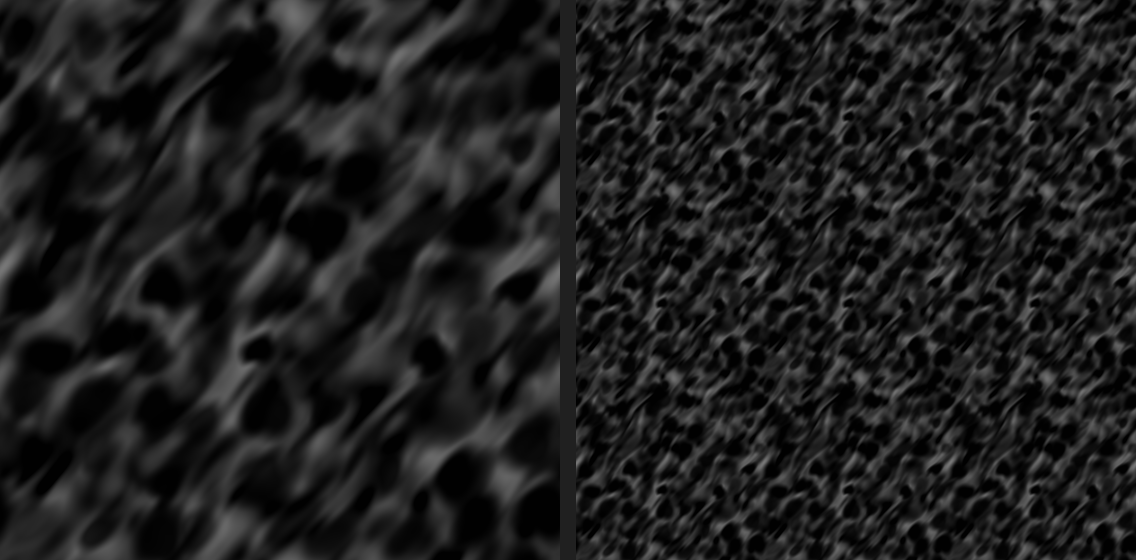
Left: one tile. Right: repeated 3 by 3.
A WebGL 1 fragment shader for this texture:

```glsl
precision highp float;

uniform vec2 u_resolution;

const float TAU = 6.2831853;

float hash(vec2 cell, float seed) {
  vec3 q = fract(vec3(cell.xyx + seed * 7.31) * vec3(0.1031, 0.1130, 0.0973));
  q += dot(q, q.yzx + 33.33);
  return fract((q.x + q.y) * q.z);
}

// Cell index wrapped to a whole number of repeats
vec2 wrapCell(vec2 cell, vec2 repeats) {
  return floor(mod(cell + 0.5, repeats));
}

float wrappedNoise(vec2 q, vec2 repeats, float seed) {
  vec2 cell = floor(q);
  vec2 f = q - cell;
  f = f * f * (3.0 - 2.0 * f);
  float a = hash(wrapCell(cell, repeats), seed);
  float b = hash(wrapCell(cell + vec2(1.0, 0.0), repeats), seed);
  float c = hash(wrapCell(cell + vec2(0.0, 1.0), repeats), seed);
  float d = hash(wrapCell(cell + vec2(1.0, 1.0), repeats), seed);
  return mix(mix(a, b, f.x), mix(c, d, f.x), f.y);
}

// Noise drawn out along the rising diagonal; the integer shear still tiles
float streakNoise(vec2 p, vec2 repeats, float seed) {
  return wrappedNoise(vec2(p.x, p.y - p.x) * repeats, repeats, seed);
}

// Layered sines bend the straight cell edges
vec2 bend(vec2 p, float amount) {
  vec2 wave = sin(TAU * (vec2(3.0, 4.0) * p.yx + vec2(2.0, -1.0) * p + 0.17));
  wave += 0.6 * sin(TAU * (vec2(7.0, 6.0) * p.yx - vec2(3.0, 5.0) * p + 0.61));
  return p + amount * wave;
}

// Soft oval pits of varied depth, one per jittered cell: 1 between pits
float pitMask(vec2 p, float repeats, float seed) {
  vec2 q = p * repeats;
  vec2 cell = floor(q);
  float mask = 1.0;
  for (int j = -1; j <= 1; j++) {
    for (int i = -1; i <= 1; i++) {
      vec2 neighbour = cell + vec2(float(i), float(j));
      vec2 id = wrapCell(neighbour, vec2(repeats));
      vec2 jitter = vec2(hash(id, seed), hash(id, seed + 1.0));
      vec2 d = q - neighbour - mix(vec2(0.18), vec2(0.82), jitter);
      vec2 oval = 0.7071 * vec2(0.88 * (d.x + d.y), 1.1 * (d.x - d.y));
      float radius = mix(0.24, 0.44, hash(id, seed + 2.0));
      float depth = min(1.0, mix(0.3, 1.3, hash(id, seed + 3.0)));
      float rim = smoothstep(radius * 0.55, radius * 1.45, length(oval));
      mask *= 1.0 - depth * (1.0 - rim);
    }
  }
  return mask;
}

void main() {
  vec2 p = gl_FragCoord.xy / u_resolution;
  vec2 bent = bend(p, 0.007);

  // Ragged pit outlines
  vec2 ragged = vec2(streakNoise(bent, vec2(18.0, 26.0), 11.0),
                     streakNoise(bent, vec2(18.0, 26.0), 12.0)) - 0.5;
  float pits = pitMask(bent + 0.024 * ragged, 9.0, 3.0);

  // Fibrous light between the pits, fine strands over broader ones
  vec2 frayed = bent + 0.012 * ragged.yx;
  float fibres = 0.20 * streakNoise(frayed, vec2(13.0, 18.0), 21.0)
               + 0.38 * wrappedNoise(frayed * 20.0, vec2(20.0), 22.0)
               + 0.42 * streakNoise(frayed, vec2(21.0, 31.0), 23.0);
  float light = max(0.0, 0.16 + 0.76 * (fibres - 0.5));

  gl_FragColor = vec4(vec3(0.004 + pits * light), 1.0);
}
```
